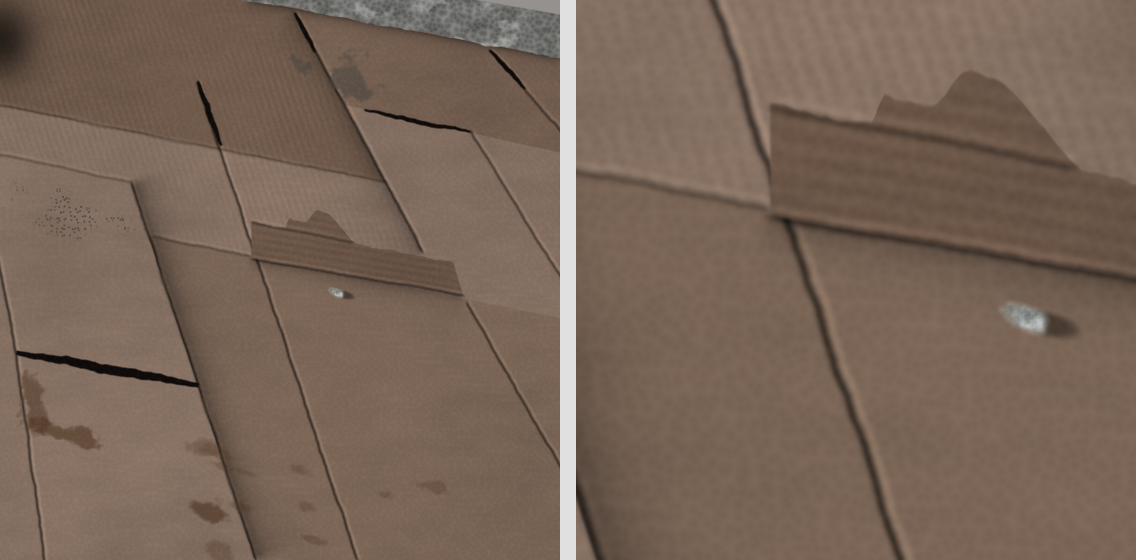
Left, the full canvas; right, a detail of the centre.
This texture is drawn by a Shadertoy shader. Its source:

```glsl
const vec3 KRAFT = vec3(.48, .398, .338);
const vec3 PALE = vec3(.525, .445, .392);
const vec3 DARK = vec3(.425, .342, .285);
const vec3 STAIN = vec3(.3, .2, .13);
const vec3 SOOT = vec3(.29, .27, .25);
const vec3 BLACK = vec3(.06, .045, .04);
const vec3 CONCRETE = vec3(.43, .43, .42);
const vec3 WALL = vec3(.58, .57, .56);

vec2 hash2(vec2 p) {
  return fract(sin(vec2(dot(p, vec2(127, 311)), dot(p, vec2(269, 183)))) * 43758.5);
}

// Distance to the nearest scattered cell point
float cellular(vec2 p) {
  float nearest = 2.;
  for (int i = 0; i < 9; i++) {
    vec2 o = vec2(i % 3, i / 3) - 1.;
    nearest = min(nearest, length(o + hash2(floor(p) + o) - fract(p)));
  }
  return nearest;
}

// Layered, turned sines, roughly -1 to 1
float waves(vec2 p) {
  float sum = 0., amp = .5;
  for (int i = 0; i < 6; i++) {
    p = mat2(.8, .6, -.6, .8) * p * 1.6 + 1.7;
    sum += amp * sin(p.x + 1.5 * sin(p.y * .9));
    amp *= .68;
  }
  return sum;
}

// Segment s holds start and end; x: distance along, y: distance to its left
vec2 frame(vec2 p, vec4 s) {
  vec2 d = normalize(s.zw - s.xy);
  p -= s.xy;
  return vec2(dot(p, d), d.x * p.y - d.y * p.x);
}

float side(vec2 p, vec4 s) {
  return smoothstep(-.0016, .0016, frame(p, s).y);
}

float span(float t, vec4 s, float soft) {
  float len = distance(s.xy, s.zw);
  return smoothstep(-soft, soft, t) * smoothstep(-soft, soft, len - t);
}

// Dark groove with a pale rim on its left
void seam(inout vec3 col, vec2 p, vec4 s, float depth) {
  vec2 q = frame(p, s);
  float y = (q.y + .0015 * waves(vec2(q.x * 25., s.x * 30.))) / .0027;
  float groove = exp(-y * y), rim = exp(-(y - 2.) * (y - 2.));
  col *= 1. + span(q.x, s, .005) * depth * (.3 * rim - groove);
}

// Tapered black opening
void gap(inout vec3 col, vec2 p, vec4 s, float width) {
  vec2 q = frame(p, s);
  float t = clamp(q.x / distance(s.xy, s.zw), 0., 1.);
  q.y += .0022 * waves(vec2(q.x * 30., s.y * 20.));
  float halfWidth = width * (.45 + .55 * sin(3.14 * t));
  float open = smoothstep(.002, -.002, abs(q.y) - halfWidth);
  col = mix(col, BLACK, open * span(q.x, s, .003));
}

// Soft shadow falling to the left of a segment
void shadow(inout vec3 col, vec2 p, vec4 s, float reach, float depth) {
  vec2 q = frame(p, s);
  float fall = smoothstep(-.002, .001, q.y) * exp(-max(q.y, 0.) / reach);
  col *= 1. - depth * fall * span(q.x, s, .01);
}

// Ragged spot; area holds center and radii
float blot(vec2 p, vec4 area, float ragged) {
  vec2 q = p - area.xy;
  q.y += .25 * q.x;
  return smoothstep(0., .6, 1. - length(q / area.zw) + ragged * waves(p * 28.));
}

vec3 concrete(vec2 p) {
  vec3 col = CONCRETE + waves(p * 45.) * .05 + (cellular(p * 110.) - .45) * .16;
  col += .13 * smoothstep(.3, .9, waves(p * vec2(22, 34)));
  return mix(col, WALL, side(p, vec4(.85, 1, 1, .974)));
}

// Torn strip lying over the sheets
void flap(inout vec3 col, vec2 p) {
  vec4 base = vec4(.449, .538, .827, .473);
  float tear = .02 * smoothstep(.508, .518, p.x) + .025 * smoothstep(.543, .57, p.x);
  tear *= smoothstep(.642, .58, p.x);
  tear += .0025 * waves(vec2(p.x * 45., 2));
  float mask = side(p - vec2(0, tear), vec4(.81, .53, .449, .603)) * side(p, base);
  mask *= side(p, vec4(.449, .61, base.xy)) * side(p, vec4(base.zw, .81, .53));
  shadow(col, p, base.zwxy, .012, .3);
  col = mix(col, DARK * .96 + .012 * sin(frame(p, base).y * 480.), mask);
  seam(col, p, vec4(.449, .603, .63, .567), .25);
  seam(col, p, base, .35);
}

vec3 cardboard(vec2 p) {
  vec4 mid = vec4(.352, .854, .638, 0), right = vec4(.527, .977, .755, .55);
  vec4 left = vec4(.234, .674, .456, 0), leftTop = vec4(-.01, .725, left.xy);
  vec4 band = vec4(-.01, .813, .69, .674), fold = vec4(.273, .577, .449, .542);
  vec4 slit = vec4(.651, .805, .84, .763);

  // Sheets
  float inRight = side(p, right), aboveFold = side(p, fold);
  float inLeft = (1. - side(p, leftTop)) * (1. - side(p, left));
  float inUpper = aboveFold * (1. - inRight);
  vec3 col = mix(KRAFT, mix(PALE, DARK, side(p, band)), inUpper * .85);
  col = mix(col, mix(PALE, DARK, side(p, slit) * .8), inRight * aboveFold * .8);
  col = mix(col, PALE, inLeft * .8);

  // Corrugation
  float ribs = sin(frame(p, mid).y * 560. + .6 * waves(p * 5.));
  col += .014 * ribs * (.6 + .4 * waves(p * 9.)) * inUpper * (1. - inLeft);

  // Folds and joints
  shadow(col, p, left, .024, .42);
  shadow(col, p, right.zwxy, .018, .28);
  seam(col, p, left, .4);
  seam(col, p, mid, .5);
  seam(col, p, right, .45);
  seam(col, p, vec4(.833, .46, 1.01, .15), .45);
  seam(col, p, vec4(.84, .766, 1.01, .49), .4);
  seam(col, p, vec4(.875, .911, 1.01, .755), .4);
  seam(col, p, vec4(-.01, .56, .029, .37), .5);
  seam(col, p, vec4(.029, .37, .08, -.01), .5);
  seam(col, p, band, .2);
  seam(col, p, leftTop, .22);
  seam(col, p, fold, .25);

  // Stains and soot
  for (float i = 0.; i < 11.; i++) {
    vec2 center = mix(vec2(.3, .01), vec2(.8, .24), hash2(vec2(i, 7)));
    vec2 size = mix(vec2(.012, .008), vec2(.04, .02), hash2(vec2(i, 19)));
    col = mix(col, STAIN, .3 * blot(p, vec4(center, size), .5));
  }
  col = mix(col, STAIN, .5 * blot(p, vec4(.065, .27, .024, .06), .7));
  col = mix(col, STAIN, .6 * blot(p, vec4(.12, .225, .07, .02), .7));
  col = mix(col, STAIN, .6 * blot(p, vec4(.37, .085, .05, .018), .5));
  col = mix(col, SOOT, .6 * blot(p, vec4(.62, .86, .07, .035), .8));
  float specks = smoothstep(.32, .12, cellular(p * 115.));
  col = mix(col, SOOT, .75 * specks * blot(p, vec4(.12, .617, .1, .035), .6));

  // Openings between sheets
  gap(col, p, vec4(mid.xy, .395, .74), .005);
  gap(col, p, vec4(right.xy, .5625, .906), .004);
  gap(col, p, vec4(.875, .911, .9375, .841), .004);
  gap(col, p, slit, .004);
  gap(col, p, vec4(.029, .371, .355, .312), .0085);
  flap(col, p);

  // Crumpled scrap
  col *= 1. - .4 * blot(p, vec4(.617, .473, .02, .01), .1);
  vec3 scrap = vec3(.62, .64, .63) + .14 * waves(p * 130.);
  return mix(col, scrap, blot(p, vec4(.6, .479, .019, .012), .45));
}

void mainImage(out vec4 fragColor, in vec2 fragCoord) {
  vec2 p = fragCoord / iResolution.xy;
  vec3 col = cardboard(p);
  // Uneven light, paper grain and dark corner
  col *= 1. + .035 * waves(p * 4.) + .02 * waves(p * vec2(18, 40));
  col += .03 * (cellular(p * 150.) - .45);
  vec2 corner = (p - vec2(0, .93)) / vec2(.06, .07);
  col *= 1. - .65 * exp(-dot(corner, corner));
  // Concrete ledge
  vec4 edge = vec4(.443, 1, 1, .896);
  shadow(col, p, edge.zwxy, .008, .4);
  float ledge = side(p + vec2(0, .003 * waves(p * 30.)), edge);
  fragColor = vec4(mix(col, concrete(p), ledge), 1);
}
```
